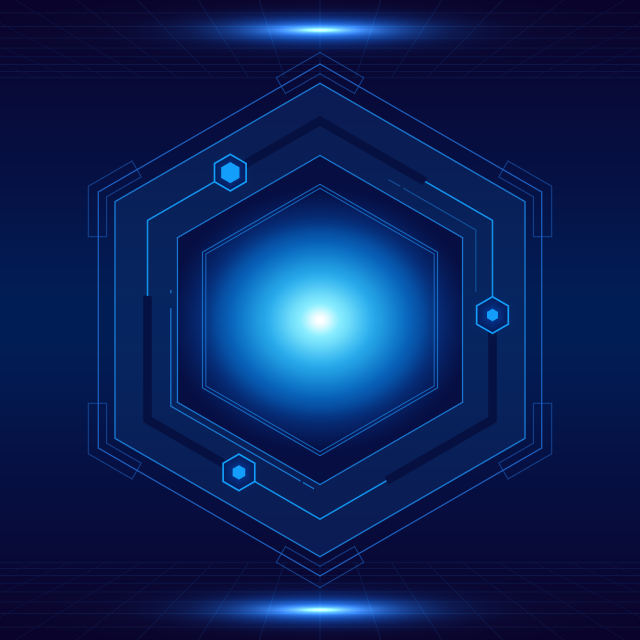
Give the GLSL for this background, as a WebGL 1 fragment shader.

```glsl
precision highp float;
// Glowing hexagonal interface panel between two perspective grids on deep navy.
uniform vec2 u_resolution;

const float SECTOR = 1.0471976;    // sixty degrees
const float EDGE = 1.1547005;      // hexagon side length per unit of apothem
const vec3 LINE_BLUE = vec3(0.10, 0.50, 0.86);
const vec3 NODE_BLUE = vec3(0.07, 0.62, 0.98);

vec2 rotate(vec2 p, float a) {
  float c = cos(a), s = sin(a);
  return vec2(c * p.x - s * p.y, s * p.x + c * p.y);
}

float fill(float d, float px) { return clamp(0.5 - d / px, 0.0, 1.0); }

float stroke(float d, float halfWidth, float px) {
  return fill(abs(d) - halfWidth, px);
}

float hexRadius(vec2 p) {
  p = abs(p);
  return max(p.x, 0.5 * p.x + 0.8660254 * p.y);
}

// x: apothem, y: position along the side, z: side count around the ring
vec3 hexCoords(vec2 p) {
  float side = floor(atan(p.y, p.x) / SECTOR + 0.5);
  vec2 q = rotate(p, -side * SECTOR);
  return vec3(q, side + q.y / (EDGE * max(q.x, 0.001)));
}

// Point on a hexagonal ring at a given side count
vec2 ringPoint(float radius, float along) {
  float side = floor(along + 0.5);
  return rotate(vec2(radius, (along - side) * EDGE * radius), side * SECTOR);
}

// Coverage of the stretch of a ring between two side counts
float span(float along, float a, float b, float radius, float px) {
  float d = abs(mod(along - 0.5 * (a + b) + 3.0, 6.0) - 3.0);
  return fill((d - 0.5 * (b - a)) * EDGE * radius, px);
}

vec3 backdrop(vec2 p) {
  float y = abs(p.y);
  vec3 c = mix(vec3(0.005, 0.115, 0.335), vec3(0.025, 0.055, 0.25),
               smoothstep(0.0, 0.30, y));
  return mix(c, vec3(0.04, 0.015, 0.17), smoothstep(0.25, 0.5, y));
}

// Floor and ceiling lines meeting at a hidden vanishing point
float grid(vec2 p, float px) {
  float y = abs(p.y);
  float z = 1.0 / max(y - 0.208, 0.05);
  float row = (z - 5.85) / 0.31;
  float column = p.x * z / 0.326;
  float dRow = abs(fract(row + 0.5) - 0.5) * 0.31 / (z * z);
  float dColumn = abs(fract(column + 0.5) - 0.5) * 0.326 / z;
  float lines = max(stroke(dRow, 0.0005, px), stroke(dColumn, 0.0007, px));
  return lines * fill(0.3785 - y, px);
}

vec3 flare(vec2 p) {
  float halo = exp(-dot(p * vec2(6.5, 45.0), p * vec2(6.5, 45.0)));
  float beam = exp(-length(p * vec2(11.0, 100.0)));
  float core = exp(-length(p * vec2(25.0, 260.0)));
  return vec3(0.0, 0.20, 0.48) * halo + vec3(0.12, 0.50, 0.65) * beam
       + vec3(0.85, 0.65, 0.4) * core;
}

vec3 centralGlow(vec2 p, vec3 base) {
  float r = length(p * vec2(1.0, 1.16));
  vec3 c = mix(vec3(1.0), vec3(0.55, 0.94, 1.0), smoothstep(0.0, 0.035, r));
  c = mix(c, vec3(0.16, 0.68, 0.93), smoothstep(0.02, 0.092, r));
  c = mix(c, vec3(0.03, 0.40, 0.74), smoothstep(0.07, 0.15, r));
  c = mix(c, vec3(0.02, 0.21, 0.53), smoothstep(0.125, 0.195, r));
  return mix(c, base, smoothstep(0.15, 0.25, r));
}

vec3 addNode(vec3 color, vec2 p, float core, float px) {
  float h = hexRadius(p);
  color = mix(color, vec3(0.02, 0.10, 0.34), fill(h - 0.0247, px));
  color += vec3(0.0, 0.12, 0.25) * exp(-h * h * 3500.0);
  float shape = max(stroke(h - 0.0247, 0.0013, px), fill(h - core, px));
  return mix(color, NODE_BLUE, shape);
}

void main() {
  float scale = min(u_resolution.x, u_resolution.y);
  vec2 p = (gl_FragCoord.xy - 0.5 * u_resolution) / scale;
  float px = 1.0 / scale;
  vec3 hex = hexCoords(p);
  float h = hex.x, along = hex.z;

  // Backdrop, grids and the two horizontal flares
  vec3 color = backdrop(p);
  color = mix(color, vec3(0.08, 0.28, 0.55), 0.28 * grid(p, px));
  color += flare(vec2(p.x, abs(p.y) - 0.453));

  // Panel with a recessed channel, then the lit centre
  vec3 panel = mix(vec3(0.025, 0.145, 0.375), vec3(0.04, 0.11, 0.325),
                   smoothstep(0.0, 0.35, abs(p.y)));
  color = mix(color, panel, fill(h - 0.3203, px));
  float arcs = max(span(along, 2.02, 2.879, 0.2695, px),
               max(span(along, 0.025, 0.89, 0.2695, px),
                   span(along, 4.03, 4.885, 0.2695, px)));
  float channel = stroke(h - 0.2695, 0.0068, px) * (1.0 - arcs);
  color = mix(color, vec3(0.022, 0.06, 0.25), channel * 0.9);
  vec3 well = centralGlow(p, vec3(0.025, 0.055, 0.26));
  color = mix(color, well, fill(h - 0.2227, px));

  // Closed outlines
  float outlines = max(stroke(h - 0.3203, 0.0011, px), stroke(h - 0.2227, 0.001, px));
  color = mix(color, LINE_BLUE, outlines * 0.9);
  color = mix(color, vec3(0.13, 0.42, 0.82), 0.85 * stroke(h - 0.3464, 0.001, px));
  float pair = max(stroke(h - 0.1836, 0.0009, px), stroke(h - 0.1784, 0.0008, px));
  color = mix(color, LINE_BLUE, pair * 0.75);

  // Corner brackets
  float bracket = max(abs(h - 0.3477) - 0.0143, 0.1302 - abs(hex.y));
  color = mix(color, vec3(0.10, 0.34, 0.70), 0.7 * stroke(bracket, 0.0008, px));

  // Broken circuit lines
  float thin = max(span(along, 0.157, 0.965, 0.2435, px),
                   span(along, 0.985, 1.06, 0.2435, px));
  float low = max(span(along, 2.932, 4.37, 0.2331, px),
              max(span(along, 4.385, 4.46, 0.2331, px),
                  span(along, 2.825, 2.845, 0.2331, px)));
  color = mix(color, LINE_BLUE, 0.55 * thin * stroke(h - 0.2435, 0.0008, px));
  color = mix(color, LINE_BLUE, 0.9 * low * stroke(h - 0.2331, 0.001, px));
  color = mix(color, NODE_BLUE, 0.9 * arcs * stroke(h - 0.2695, 0.0012, px));

  // Nodes where the circuit lines begin
  color = addNode(color, p - ringPoint(0.2695, 2.02), 0.0143, px);
  color = addNode(color, p - ringPoint(0.2695, 0.025), 0.0085, px);
  color = addNode(color, p - ringPoint(0.2695, 4.03), 0.0098, px);

  gl_FragColor = vec4(clamp(color, 0.0, 1.0), 1.0);
}
```
